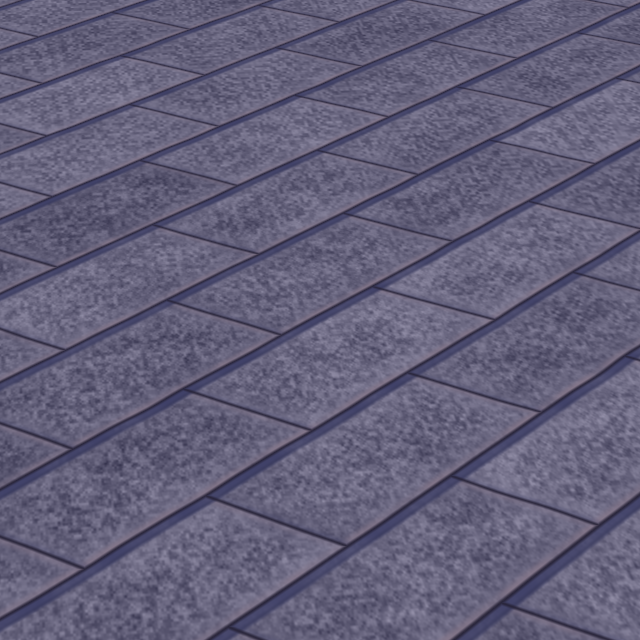
This texture is drawn by a Shadertoy shader. Its source:

```glsl
// Grey-violet paving in running bond, seen at a slant towards the horizon.
// The canvas is mapped back to the ground plane, split into offset rows of
// 2:1 slabs, then given grain, blotches, pale worn edges and blue chamfers.

#define STONE vec3(0.405, 0.393, 0.493)
#define PALE vec3(0.52, 0.465, 0.54)
#define BLUE vec3(0.245, 0.25, 0.405)
#define GAP vec3(0.15, 0.135, 0.215)
#define GAP_HALF 0.014
#define CHAMFER 0.085
#define WORN_EDGE 0.055
#define GRAIN_SCALE 27.0
#define GRAIN_DEPTH 0.25
#define SLAB_VARIATION 0.075
#define BLOTCH_DEPTH 0.11
#define WOBBLE 0.014

// Ground (along slab, across rows, 1) to canvas, in homogeneous coordinates.
const mat3 GROUND_TO_CANVAS = mat3(
    0.4099, 0.2525, 0.1226,
   -0.2083, 0.0891, 0.0434,
    0.5410, 0.1458, 1.0);

float hash(vec2 p) {
    return fract(sin(dot(p, vec2(127.1, 311.7))) * 43758.5453);
}

float noise(vec2 p) {
    vec2 cell = floor(p), f = fract(p);
    f = f * f * (3.0 - 2.0 * f);
    return mix(mix(hash(cell), hash(cell + vec2(1, 0)), f.x),
               mix(hash(cell + vec2(0, 1)), hash(cell + vec2(1, 1)), f.x), f.y);
}

// Coverage of a strip reaching `width` from an edge at distance d.
float strip(float d, float width, float soft) {
    return 1.0 - smoothstep(width - soft, width + soft, d);
}

// Two octaves of bumps; the fine one fades where it is too small to show.
float grain(vec2 p) {
    float size = max(fwidth(p.x), fwidth(p.y));
    float fine = 1.0 - smoothstep(0.25, 0.6, size);
    return 0.68 * (noise(p) - 0.5)
         + 0.42 * fine * (noise(p * 1.9 + 31.7) - 0.5);
}

void mainImage(out vec4 fragColor, in vec2 fragCoord) {
    vec2 canvas = fragCoord / iResolution.xy;
    vec3 h = inverse(GROUND_TO_CANVAS) * vec3(canvas, 1.0);
    vec2 ground = h.xy / h.z * vec2(2.0, 1.0);   // one unit = one row
    vec2 soft = fwidth(ground) * 0.8;

    // Slightly uneven laying
    vec2 laid = ground + WOBBLE * (vec2(noise(ground * 3.0),
                                       noise(ground * 3.0 + 17.0)) - 0.5);

    // Running bond: odd rows move by half a slab
    float row = floor(laid.y);
    float along = laid.x * 0.5 + 0.5 * mod(row, 2.0);
    vec2 slab = vec2(floor(along), row);
    float left = 2.0 * fract(along), right = 2.0 - left;
    float bottom = fract(laid.y), top = 1.0 - bottom;
    float ends = min(left, right), sides = min(top, bottom);

    // Stone surface, smoother towards its rim; bumps are drawn out in depth
    vec2 bumps = vec2(ground.x - ground.y, 0.5 * (ground.x + ground.y));
    float inner = smoothstep(0.02, 0.28, min(ends, sides));
    float blotch = noise(ground * 2.6 + slab * 9.3) * 0.6
                 + noise(ground * 6.0 + slab * 5.1) * 0.4 - 0.5;
    float tone = GRAIN_DEPTH * grain(bumps * GRAIN_SCALE) * mix(0.55, 1.1, inner)
               + SLAB_VARIATION * (hash(slab + 4.7) - 0.5)
               + BLOTCH_DEPTH * blotch
               + 0.025 * (1.0 - inner) - 0.008;
    vec3 color = STONE + tone * vec3(1.0, 0.98, 0.96);

    // Pale worn edges on the near side and the right end
    float wear = 0.35 + 0.6 * noise(ground * vec2(7.0, 5.0) + 50.0);
    float worn = max(strip(bottom, WORN_EDGE, 0.025 + soft.y),
                     0.65 * strip(right, WORN_EDGE, 0.025 + soft.x));
    color = mix(color, PALE, worn * wear);

    // Shaded chamfer on the far side, with a darker inner line
    float shade = 0.68 + 0.3 * noise(ground * vec2(5.0, 2.0) + 80.0);
    color = mix(color, BLUE, shade * strip(top, CHAMFER, 0.014 + soft.y));
    float rim = strip(abs(top - CHAMFER * 0.85), 0.012, 0.008 + soft.y);
    color = mix(color, BLUE * 0.82, 0.5 * shade * rim);
    color = mix(color, BLUE, 0.3 * strip(left, 0.045, 0.02 + soft.x));

    // Dark gaps between slabs
    float gap = max(strip(sides, GAP_HALF, 0.006 + soft.y),
                    strip(ends, GAP_HALF, 0.006 + soft.x));
    color = mix(color, GAP, 0.9 * gap);

    fragColor = vec4(color, 1.0);
}
```
